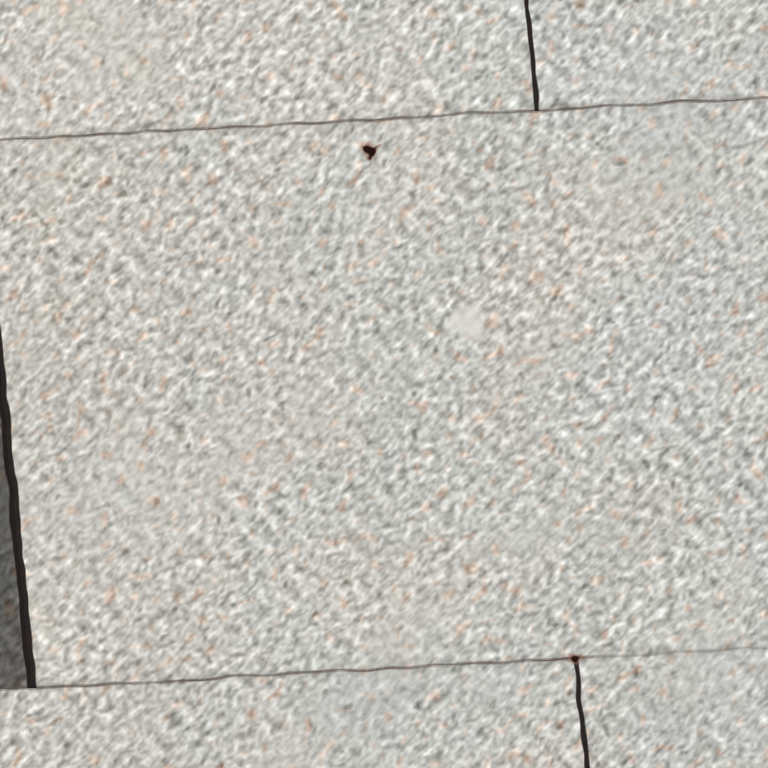
Give the GLSL for this texture, as a WebGL 2 fragment shader.

```glsl
#version 300 es
precision highp float;
// Pale granite paving: large slabs in a slightly tilted running bond.
// Slabs come from repeated skewed coordinates, the grain from stretched
// gradient noise, with thin worn joints, warm stains and a few blemishes.

uniform vec2 u_resolution;
out vec4 fragColor;

vec2 hash2(vec2 p) {
    vec3 q = fract(p.xyx * vec3(0.1031, 0.1030, 0.0973));
    q += dot(q, q.yzx + 33.33);
    return fract((q.xx + q.yz) * q.zy);
}

// Gradient noise, centred on zero
float corner(vec2 cell, vec2 local, vec2 offset) {
    return dot(hash2(cell + offset) * 2.0 - 1.0, local - offset);
}

float noise(vec2 p) {
    vec2 c = floor(p), f = fract(p);
    vec2 w = f * f * f * (f * (f * 6.0 - 15.0) + 10.0);
    float low = mix(corner(c, f, vec2(0, 0)), corner(c, f, vec2(1, 0)), w.x);
    float high = mix(corner(c, f, vec2(0, 1)), corner(c, f, vec2(1, 1)), w.x);
    return mix(low, high, w.y);
}

float fbm(vec2 p) {
    float sum = 0.0, gain = 1.0;
    for (int i = 0; i < 4; i++) {
        sum += gain * noise(p);
        p = mat2(1.6, 1.2, -1.2, 1.6) * p + 17.3;
        gain *= 0.5;
    }
    return sum;
}

// Coverage of a line or disc from its distance and half width
float cover(float dist, float halfWidth, float blur) {
    return 1.0 - smoothstep(halfWidth - blur, halfWidth + blur, dist);
}

vec3 granite(vec2 p) {
    // Grains stretched along the rising diagonal
    vec2 q = vec2(p.x + p.y, p.y - p.x) * 0.707 + 3.0;
    q += 0.004 * vec2(noise(p * 31.0 + 5.0), noise(p * 31.0 + 55.0));
    float grain = 0.33 * noise(q * vec2(66.0, 104.0))
                + 0.20 * noise(q * vec2(125.0, 185.0) + 40.0);
    // Smoother, worn areas lower the contrast
    float wear = smoothstep(0.1, 0.4, fbm(p * 4.0 + 71.0));
    float tone = 0.768 + grain * (1.0 - 0.4 * wear) + 0.03 * fbm(p * 7.0 + 9.0);
    // Sparse dark mineral specks
    tone -= 0.13 * smoothstep(0.22, 0.5, noise(q * vec2(60.0, 85.0) + 90.0));

    // Warm drift towards the left, and small rusty flecks
    float warmth = 0.55 - 0.35 * p.x + 0.5 * fbm(p * 5.0 + 23.0);
    vec3 tint = mix(vec3(-0.002, 0.004, -0.012), vec3(0.02, 0.0, -0.04),
                    clamp(warmth, 0.0, 1.0));
    float fleck = smoothstep(0.14, 0.42, noise(q * vec2(48.0, 62.0) + 130.0));
    return vec3(tone) + tint + fleck * vec3(0.035, -0.03, -0.065);
}

void main() {
    vec2 p = gl_FragCoord.xy / u_resolution;
    float blur = max(0.0015, 0.75 / u_resolution.y);

    // Tilted courses, with every other one shifted by half a slab
    vec2 wobble = 0.004 * vec2(noise(p * 28.0), noise(p * 22.0 + 60.0));
    float height = p.y - 0.102 - 0.055 * p.x + wobble.y;
    float course = floor(height / 0.716);
    float along = p.x + 0.1 * p.y + wobble.x
                - 0.052 - 0.723 * mod(course, 2.0) - 0.011 * course;
    float slab = floor(along / 1.45);
    float bedDist = abs(height - 0.716 * round(height / 0.716));
    float endDist = abs(along - 1.45 * round(along / 1.45));

    // Stone, with a small shift of tone per slab
    vec3 color = granite(p);
    color += 0.025 * (hash2(vec2(slab, course) + 12.0).x - 0.5);
    bool middle = course == 0.0;
    if (middle && slab < 0.0) color = color * 0.55 - 0.06;

    // Pale chip and a soft dark halo beside the joints
    float chipDist = length(p - vec2(0.609, 0.58)) + 0.012 * noise(p * 60.0);
    color = mix(color, vec3(0.87, 0.865, 0.84), 0.8 * cover(chipDist, 0.02, 0.011));
    color *= 1.0 - 0.09 * cover(bedDist, 0.004, 0.006);

    // Thin bed joints, partly filled with dust
    float filled = clamp(0.62 + 0.8 * fbm(vec2(p.x * 13.0, course * 5.0 + 2.0)), 0.25, 0.9);
    filled *= mix(1.0, 0.4, smoothstep(0.74, 0.8, p.x) * step(p.y, 0.5));
    color = mix(color, vec3(0.38, 0.34, 0.31), filled * cover(bedDist, 0.0019, blur));

    // Dark open end joints, widest in the middle course
    float endWidth = (middle ? 0.0062 : 0.0031) + 0.0016 * noise(p * 45.0 + 8.0);
    color = mix(color, vec3(0.13, 0.11, 0.105), 0.93 * cover(endDist, endWidth, blur));

    // Rust-edged pit and the broken corner where joints meet
    float ragged = 0.007 * noise(p * 110.0 + 31.0);
    vec2 pit = p - vec2(0.482, 0.804);
    float pitDist = max(abs(pit.x) * 0.85 - pit.y * 0.45, pit.y) + ragged;
    float breakDist = length((p - vec2(0.749, 0.143)) * vec2(0.8, 1.2)) + ragged;
    color = mix(color, vec3(0.56, 0.41, 0.34), 0.65 * cover(min(pitDist, breakDist), 0.0075, 0.003));
    color = mix(color, vec3(0.15, 0.085, 0.07), cover(min(pitDist, breakDist + 0.001), 0.005, 0.002));

    fragColor = vec4(clamp(color, 0.0, 1.0), 1.0);
}
```
